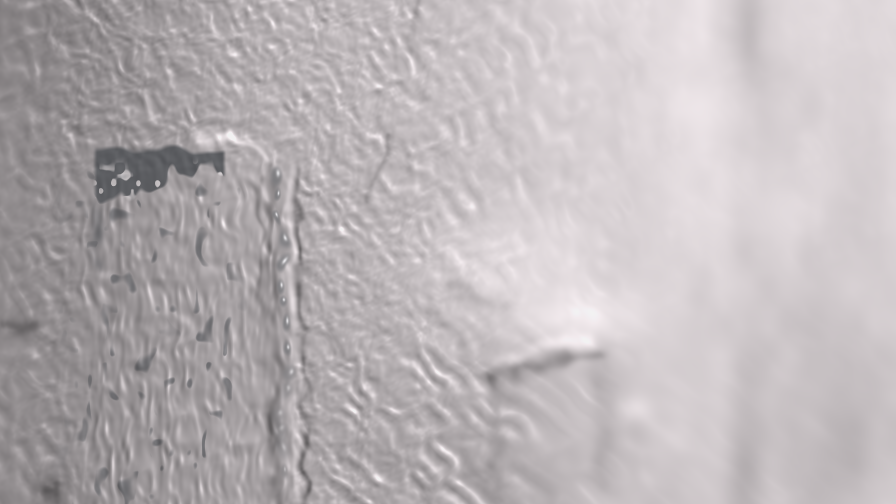
Give the GLSL for this texture, as a Shadertoy shader.

```glsl
// Thick pale paint, wrinkled and dripping, seen at a grazing angle with shallow focus.
// A noise height field is lit by finite differences; its relief fades with the blur,
// and a torn dark patch, beaded creases and soft glows are laid over it.

const vec3 TINT = vec3(1.018, 0.986, 0.998);
const vec3 DARK = vec3(0.36, 0.365, 0.38);
const vec2 LIGHT = vec2(0.003, 0.0036);  // offset toward the light
const float RELIEF = 0.42;
const float BOX_TOP = 0.70;
const float BEAD_STEP = 0.042;

float hash(vec2 p) {
    return fract(sin(dot(p, vec2(127.1, 311.7))) * 43758.5453);
}

float noise(vec2 p) {
    vec2 i = floor(p), f = fract(p);
    f = f * f * (3.0 - 2.0 * f);
    return mix(mix(hash(i), hash(i + vec2(1, 0)), f.x),
               mix(hash(i + vec2(0, 1)), hash(i + vec2(1, 1)), f.x), f.y);
}

// Rounded crest, smooth enough to leave no hard line
float ridge(vec2 p) {
    float n = 2.0 * noise(p) - 1.0;
    return 1.0 - sqrt(n * n + 0.02);
}

vec2 rotate(vec2 p, float a) {
    float c = cos(a), s = sin(a);
    return vec2(c * p.x + s * p.y, c * p.y - s * p.x);
}

// Soft elliptical spot, 1 at the centre
float glow(vec2 p, vec2 centre, vec2 size) {
    vec2 d = (p - centre) / size;
    return exp(-dot(d, d));
}

// Soft line segment, 1 along its axis
float stroke(vec2 p, vec2 a, vec2 b, float width) {
    vec2 d = b - a;
    float t = clamp(dot(p - a, d) / dot(d, d), 0.0, 1.0);
    return glow(p, a + d * t, vec2(width));
}

float boxMask(vec2 p) {
    return smoothstep(0.08, 0.22, p.x) * smoothstep(0.60, 0.57, p.x)
         * smoothstep(BOX_TOP + 0.02, BOX_TOP - 0.08, p.y);
}

// Wrinkles, vertical drips in the box, slanted folds below
float paintHeight(vec2 p, float blur) {
    vec2 q = p + 0.016 * vec2(noise(p * 23.0), noise(p * 23.0 + 9.3));
    float fine = (1.0 - blur) * (noise(q * 75.0) + 0.35 * noise(q * 140.0));
    float wrinkles = 0.55 * ridge(rotate(q, 0.5) * vec2(40, 26)) + 0.5 * fine;
    float drips = 0.6 * ridge(q * vec2(54, 19)) + 0.5 * noise(q * vec2(100, 46));
    float folds = 0.8 * ridge(rotate(q, -0.72) * vec2(15, 34)) + 0.5 * fine;
    float low = smoothstep(0.58, 0.2, p.y) * smoothstep(0.55, 0.72, p.x);
    return mix(mix(wrinkles, folds, low), drips, boxMask(p));
}

// Broad light across the sheet, without relief
float baseLight(vec2 p) {
    float v = mix(0.555, 0.675, smoothstep(0.0, 0.72, p.x));
    v += 0.135 * smoothstep(0.60, 1.36, p.x);
    v += 0.045 * smoothstep(0.2, 0.9, p.y) * smoothstep(0.15, 0.6, p.x);
    v -= 0.03 * glow(p, vec2(0, 1), vec2(0.25, 0.2));
    v -= 0.07 * glow(p, vec2(1, 0), vec2(0.3, 0.22));
    v += 0.11 * glow(p, vec2(1.0, 0.47), vec2(0.17, 0.12));
    v += 0.11 * glow(p, vec2(1.15, 0.37), vec2(0.13, 0.05));
    v += 0.03 * glow(p, vec2(1.39, 0.65), vec2(0.06, 0.5));
    v -= 0.09 * glow(p, vec2(1.48, 0.08), vec2(0.035, 0.3));
    v -= 0.08 * glow(p, vec2(1.49, 0.93), vec2(0.03, 0.12));
    v -= 0.09 * glow(p, vec2(1.65, 0.14), vec2(0.13, 0.19));
    float mottle = noise(p * vec2(13, 5)) + noise(p * vec2(23, 14)) - 1.0;
    return v + 0.045 * mottle * smoothstep(0.8, 1.4, p.x);
}

// Beads in the crease: x is shadow, y is sparkle
vec2 beads(vec2 p) {
    vec2 result = vec2(0);
    for (int i = -1; i <= 1; i++) {
        float id = floor(p.y / BEAD_STEP) + float(i);
        float y = (id + 0.3 + 0.4 * hash(vec2(id, 4))) * BEAD_STEP;
        float x = 0.562 - 0.03 * y + 0.018 * hash(vec2(id, 7));
        float size = mix(0.008, 0.016, hash(vec2(id, 2)));
        float on = step(0.05, y) * step(y, 0.67) * mix(0.4, 1.0, smoothstep(0.2, 0.35, y));
        vec2 d = (p - vec2(x, y)) / vec2(size, size * 1.5);
        result += on * vec2(smoothstep(1.3, 0.4, length(d)), glow(d, vec2(0.25), vec2(0.3)));
    }
    return min(result, 1.0);
}

void mainImage(out vec4 fragColor, in vec2 fragCoord) {
    vec2 p = fragCoord / iResolution.y;
    // Lit relief
    float blur = max(smoothstep(0.65, 1.2, p.x), 0.6 * smoothstep(0.18, 0.0, p.x));
    vec2 reach = LIGHT * (1.0 + 2.0 * blur);
    float slope = paintHeight(p - reach, blur) - paintHeight(p + reach, blur);
    float depth = RELIEF * mix(1.0, 0.05, smoothstep(0.6, 1.4, p.x));
    depth *= 1.0 - 0.5 * smoothstep(0.18, 0.0, p.x);
    float lit = max(slope, 0.0);
    float v = baseLight(p) + depth * (0.55 * slope + 0.9 * lit * lit);

    // Creases and pale lip around the box, along wandering paths
    vec2 w = p + 0.022 * (vec2(noise(p * 26.0), noise(p * 26.0 + 5.0)) - 0.5);
    float broken = 0.4 + 1.1 * noise(p * vec2(32, 24));
    vec2 edge = vec2(w.x - 0.607 + 0.02 * p.y, 0);
    float below = smoothstep(0.69, 0.64, p.y) * broken;
    v -= 0.18 * below * glow(edge, vec2(0), vec2(0.006));
    v += 0.12 * below * glow(edge, vec2(-0.015, 0), vec2(0.007));
    v -= 0.13 * below * glow(edge, vec2(-0.055, 0), vec2(0.014, 1));
    v -= 0.11 * below * smoothstep(0.2, 0.4, p.y) * glow(edge, vec2(-0.08, 0), vec2(0.005));
    v += 0.18 * stroke(w, vec2(0.39, 0.722), vec2(0.45, 0.728), 0.012);
    v += 0.18 * stroke(w, vec2(0.45, 0.728), vec2(0.53, 0.692), 0.009);
    v -= 0.10 * broken * stroke(w, vec2(0.73, 0.6), vec2(0.78, 0.73), 0.006);
    v -= 0.08 * broken * stroke(w, vec2(0.81, 0.88), vec2(0.835, 1), 0.007);

    // Blurred second panel and shadows at the left
    v -= 0.18 * broken * stroke(w, vec2(0.97, 0.25), vec2(1.19, 0.3), 0.014);
    v += 0.08 * broken * stroke(w, vec2(0.99, 0.285), vec2(1.17, 0.325), 0.015);
    v -= 0.06 * broken * stroke(w, vec2(0.98, 0.24), vec2(0.99, 0.02), 0.016);
    v -= 0.06 * broken * stroke(w, vec2(1.19, 0.29), vec2(1.2, 0.05), 0.022);
    v -= 0.10 * stroke(w, vec2(0.91, 0.43), vec2(1, 0.39), 0.018);
    v += 0.09 * glow(p, vec2(1.26, 0.19), vec2(0.04, 0.025));
    v -= 0.16 * stroke(w, vec2(0, 0.357), vec2(0.06, 0.357), 0.014);
    v -= 0.20 * glow(w, vec2(0.1, 0.03), vec2(0.024));

    // Torn dark patch and scattered specks
    float ragged = noise(p * vec2(50, 30));
    float bottom = mix(0.595, 0.638, smoothstep(0.28, 0.36, p.x)) + 0.05 * ragged;
    float top = BOX_TOP + 0.008 - 0.055 * max(p.x - 0.28, 0.0);
    float torn = smoothstep(0.183, 0.194, p.x) * smoothstep(0.45, 0.44, p.x);
    torn *= smoothstep(-0.006, 0.006, p.y - bottom) * smoothstep(0.005, -0.005, w.y - top);
    float flecks = smoothstep(0.62, 0.8, noise(p * vec2(80, 66) + 5.0)) * smoothstep(0.69, 0.65, p.y);
    float specks = smoothstep(0.76, 0.95, noise(w * vec2(58, 34) + 2.7));
    specks *= boxMask(p) * smoothstep(0.5, 0.44, p.x);
    specks = max(specks, ragged * stroke(w, vec2(0.2, 0.62), vec2(0.195, 0.48), 0.013));
    vec3 color = mix(v * TINT, DARK + 0.1 * slope, max(torn * (1.0 - flecks), 0.75 * specks));
    color += 0.16 * flecks * torn;

    vec2 bead = beads(w);
    color = mix(color, DARK + 0.08, 0.65 * bead.x) + 0.36 * bead.y;
    fragColor = vec4(clamp(color, 0.0, 0.95), 1);
}
```
